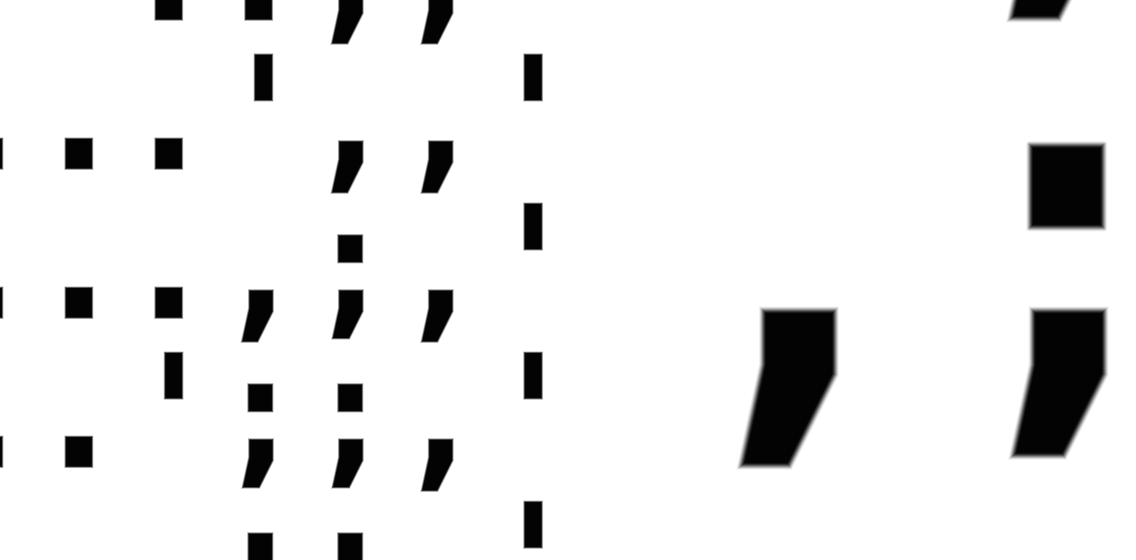
Left, the full canvas; right, a detail of the centre.
This pattern is drawn by a Shadertoy shader. Its source:

```glsl
float boxDistance(vec2 p, vec2 halfSize) {
    vec2 q = abs(p) - halfSize;
    return length(max(q, 0.0)) + min(max(q.x, q.y), 0.0);
}

// Upright head whose tail bends to the lower left
float commaDistance(vec2 p, float bottom) {
    float left = min(-0.0175 - p.x, (-0.0182 + 0.216 * (p.y - 0.0143) - p.x) / 1.023);
    float right = max(p.x - 0.026, (p.x - 0.026 - 0.5 * (p.y - 0.0117)) / 1.118);
    return max(max(left, right), max(p.y - 0.0501, bottom - p.y));
}

float periodDistance(vec2 p) {
    return boxDistance(p - vec2(0.0, 0.0273), vec2(0.0245, 0.0277));
}

float apostropheDistance(vec2 p) {
    return boxDistance(p - vec2(0.0087, 0.1634), vec2(0.0163, 0.0417));
}

float semicolonDistance(vec2 p) {
    float dotDistance = boxDistance(p - vec2(0.0031, 0.1237), vec2(0.0221, 0.0249));
    return min(dotDistance, commaDistance(p, -0.0371));
}

// Diagonal bands choose the mark; cell.y counts rows downward
float markDistance(vec2 p, vec2 cell) {
    float band = cell.y + 2.0 * cell.x - 5.0;
    if (cell.x > 4.5) return apostropheDistance(p);
    if (abs(cell.x - 2.5) < 1.0 && cell.x + cell.y > 4.5) return semicolonDistance(p);
    if (band > 0.5) return commaDistance(p, -0.043);
    if (band > -0.5) return apostropheDistance(p);
    if (cell.x < 0.5 && cell.y < 0.5) return 1.0;
    return periodDistance(p);
}

void mainImage(out vec4 fragColor, in vec2 fragCoord) {
    vec2 uv = fragCoord / iResolution.xy;

    // Each cell reaches from above the apostrophe to below the comma tail
    vec2 pitch = vec2(0.1605, 0.2662);
    vec2 fromBaseline = vec2(uv.x - 0.1408, 1.0 - uv.y - 0.0355);
    vec2 cell = floor((fromBaseline + vec2(0.0802, 0.2148)) / pitch);
    vec2 local = (fromBaseline - cell * pitch) * vec2(1.0, -1.0);

    // Soft black ink on white
    float softness = max(0.0025, 1.0 / iResolution.y);
    float paper = smoothstep(-softness, softness, markDistance(local, cell));
    fragColor = vec4(vec3(mix(0.01, 1.0, paper)), 1.0);
}
```
